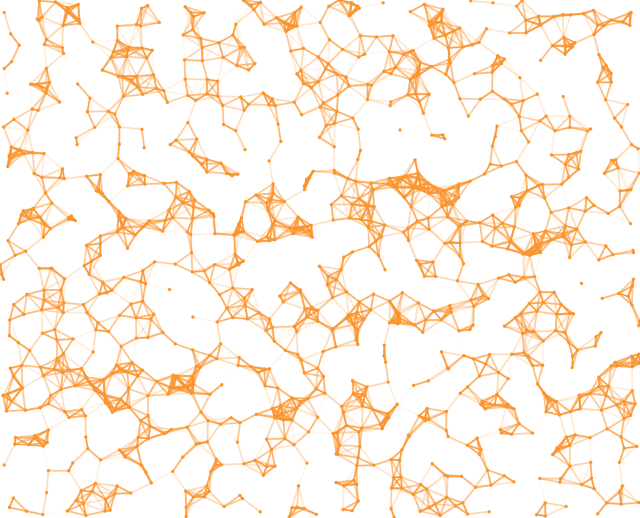
Give the GLSL for this pattern, as a WebGL 2 fragment shader.

```glsl
#version 300 es
precision highp float;

uniform vec2 u_resolution;
out vec4 fragColor;

// Lengths are in units of the canvas height
const vec3 PAPER = vec3(1.0);
const vec3 ORANGE = vec3(0.98, 0.58, 0.18);
const float LINK_RANGE = 0.049;    // longest link, also the cell size
const float LINE_HALF = 0.00172;   // half the line width
const float DOT_RADIUS = 0.0031;
const float SOFTNESS = 0.75;       // edge blur in pixels
const float FADE_POWER = 3.0;      // how late long links fade
const int SLOTS = 10;              // possible points per cell
const float SLOT_FILL = 0.21;      // chance that a slot holds a point
const int MAX_NEAR = 40;
const float SEED = 5.0;

// Sine hash: three random values per seed
vec3 hash3(vec2 p) {
    vec3 q = vec3(dot(p, vec2(127.1, 311.7)),
                  dot(p, vec2(269.5, 183.3)),
                  dot(p, vec2(419.2, 371.9)));
    return fract(sin(q) * 43758.5453);
}

float segmentDistance(vec2 p, vec2 a, vec2 b) {
    vec2 ab = b - a;
    float t = clamp(dot(p - a, ab) / max(dot(ab, ab), 1e-9), 0.0, 1.0);
    return length(p - a - ab * t);
}

float coverage(float dist, float radius, float blur) {
    return 1.0 - smoothstep(radius - blur, radius + blur, dist);
}

void main() {
    vec2 p = gl_FragCoord.xy / u_resolution.y;
    vec2 extent = vec2(u_resolution.x / u_resolution.y, 1.0);
    float blur = SOFTNESS / u_resolution.y;
    vec2 homeCell = floor(p / LINK_RANGE);

    // Gather the scattered points within link range of this pixel
    vec2 near[MAX_NEAR];
    int count = 0;
    for (int y = -1; y <= 1; y++) {
        for (int x = -1; x <= 1; x++) {
            vec2 cell = homeCell + vec2(x, y);
            for (int slot = 0; slot < SLOTS; slot++) {
                vec3 rnd = hash3(cell + SEED + 37.0 * float(slot));
                if (rnd.z > SLOT_FILL || count >= MAX_NEAR) continue;
                vec2 point = (cell + rnd.xy) * LINK_RANGE;
                bool inside = all(greaterThan(point, vec2(0.0)))
                           && all(lessThan(point, extent));
                if (inside && distance(point, p) < LINK_RANGE) {
                    near[count++] = point;
                }
            }
        }
    }

    // Layer dots and links; close pairs are joined more strongly
    float clear = 1.0;
    for (int i = 0; i < count; i++) {
        clear *= 1.0 - coverage(distance(p, near[i]), DOT_RADIUS, blur);
        for (int j = i + 1; j < count; j++) {
            float span = distance(near[i], near[j]) / LINK_RANGE;
            if (span >= 1.0) continue;
            float strength = 1.0 - pow(span, FADE_POWER);
            float dist = segmentDistance(p, near[i], near[j]);
            clear *= 1.0 - strength * coverage(dist, LINE_HALF, blur);
        }
    }

    fragColor = vec4(mix(ORANGE, PAPER, clear), 1.0);
}
```
